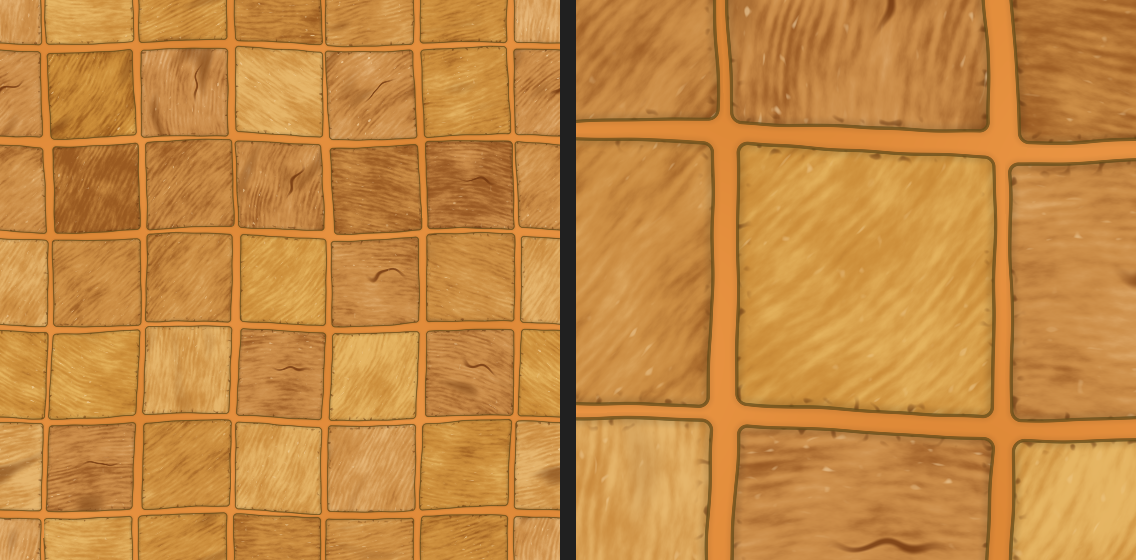
Left: the whole. Right: its middle third, enlarged.
Give the GLSL for this pattern, as a Shadertoy shader.

```glsl
vec2 hash2(vec2 p) {
    vec3 q = fract(p.xyx * vec3(0.1031, 0.1030, 0.0973));
    q += dot(q, q.yzx + 33.33);
    return fract((q.xx + q.yz) * q.zy);
}

float gradientDot(vec2 corner, vec2 offset) {
    float angle = 6.2832 * hash2(corner).x;
    return dot(vec2(cos(angle), sin(angle)), offset);
}

float gradientNoise(vec2 p) {
    vec2 i = floor(p), f = p - i;
    vec2 u = f * f * f * (f * (f * 6.0 - 15.0) + 10.0);
    vec2 x = vec2(1, 0);
    return mix(mix(gradientDot(i, f), gradientDot(i + x, f - x), u.x),
               mix(gradientDot(i + x.yx, f - x.yx), gradientDot(i + 1.0, f - 1.0), u.x), u.y);
}

float fbm(vec2 p) {
    float sum = 0.0, amplitude = 1.0;
    for (int i = 0; i < 4; i++) {
        sum += amplitude * gradientNoise(p);
        p = mat2(1.6, 1.2, -1.2, 1.6) * p + 7.3;
        amplitude *= 0.5;
    }
    return sum;
}

float roundedBox(vec2 p, vec2 halfSize, float radius) {
    vec2 e = abs(p) - halfSize + radius;
    return length(max(e, 0.0)) + min(max(e.x, e.y), 0.0) - radius;
}

vec3 woodColor(vec2 p, vec2 cell, float edge) {
    vec2 seed = 40.0 * hash2(cell + 3.7);
    vec2 tint = hash2(cell + 11.3);
    vec2 style = hash2(cell + 23.9);

    // Bent grain coordinates: x runs along the fibres
    float angle = mix(-0.6, 1.5, style.x);
    vec2 g = mat2(cos(angle), -sin(angle), sin(angle), cos(angle)) * p;
    g.y += 0.5 * (style.y - 0.5) * g.x * g.x + 0.03 * gradientNoise(p * 3.0 + seed);

    // Block tone, with one darker course
    float tone = 0.62 + 0.42 * (tint.x - 0.5) - 0.2 * step(abs(cell.y - 4.0), 0.5);
    tone += 0.26 * fbm(p * 2.2 + seed);
    tone += 0.22 * gradientNoise(g * vec2(1.5, 6.0) + seed.yx);

    // Fine fibres and saw marks
    float sawMask = smoothstep(-0.3, 0.4, gradientNoise(p * 2.5 + seed + 9.0));
    float saw = sin(150.0 * g.y + 5.0 * gradientNoise(g * vec2(2.0, 6.0) + seed));
    tone += 0.25 * gradientNoise(g * vec2(5.0, 32.0) + seed);
    tone += 0.12 * fbm(g * vec2(14.0, 34.0) + seed.yx);
    tone += mix(0.03, 0.10, tint.y) * sawMask * saw;

    vec3 color = mix(vec3(0.60, 0.35, 0.13), vec3(0.80, 0.555, 0.27), smoothstep(0.05, 0.58, tone));
    color = mix(color, vec3(0.90, 0.71, 0.45), smoothstep(0.5, 1.05, tone));
    color.b *= mix(0.82, 1.1, style.y);

    // Brown stains and an occasional crack along the grain
    float stain = smoothstep(0.18, 0.55, gradientNoise(g * vec2(1.6, 4.5) + seed + 17.0));
    color = mix(color, vec3(0.48, 0.26, 0.08), 0.6 * stain * smoothstep(0.35, 0.9, tint.y));
    float bend = g.y + 0.25 * (style.x - 0.5) + 0.12 * gradientNoise(g * 5.0 + seed);
    float crack = smoothstep(0.022, 0.004, abs(bend)) * smoothstep(0.24, 0.08, abs(g.x - 0.1));
    color = mix(color, vec3(0.42, 0.19, 0.04), 0.75 * crack * step(0.78, style.y));

    // Dark pits by the rim and pale glints on the fibres
    float pits = smoothstep(0.2, 0.5, gradientNoise(p * 26.0 + seed)) * smoothstep(-0.06, 0.0, edge);
    color = mix(color, vec3(0.40, 0.20, 0.05), 0.6 * pits);
    float glint = smoothstep(0.36, 0.6, gradientNoise(g * vec2(16.0, 34.0) + seed + 5.0));
    color = mix(color, vec3(0.97, 0.86, 0.68), 0.65 * glint * sawMask);
    return color * (1.0 - 0.12 * smoothstep(-0.04, 0.0, edge));
}

void mainImage(out vec4 fragColor, in vec2 fragCoord) {
    vec2 uv = fragCoord / iResolution.y;
    float pixel = 6.0 / iResolution.y;

    // Six blocks each way, in gently wandering courses
    vec2 p = 6.0 * uv;
    p += vec2(0.035 * cos(6.2832 * uv.y), 0.028 * sin(12.5664 * uv.x));
    vec2 nearest = floor(p + 0.5);
    vec2 cell = mod(nearest, 6.0);
    vec2 local = p - nearest;

    // Hand-cut block: shifted, skewed, with wavering sides
    vec2 shift = 0.036 * (hash2(cell + 31.1) - 0.5);
    vec2 skew = 0.06 * (hash2(cell + 47.5) - 0.5);
    vec2 halfSize = 0.464 + 0.016 * (hash2(cell + 59.2) - 0.5);
    vec2 block = local - shift + skew * local.yx;
    float edge = roundedBox(block, halfSize, 0.035);
    edge += 0.012 * gradientNoise(local * 4.0 + 30.0 * hash2(cell + 71.0));

    // Orange joints, shaded toward the blocks
    float sway = sin(6.2832 * (uv.x + 2.0 * uv.y)) * sin(6.2832 * (2.0 * uv.x - uv.y));
    vec3 color = vec3(0.89, 0.555, 0.235) + 0.025 * sway;
    color *= mix(0.93, 1.0, smoothstep(0.0, 0.03, edge));

    color = mix(color, woodColor(local, cell, edge), smoothstep(0.5, -0.5, edge / pixel));

    // Thin olive outline
    float outline = smoothstep(0.5, -0.5, (abs(edge) - 0.006) / pixel);
    color = mix(color, vec3(0.40, 0.30, 0.10), 0.75 * outline);
    fragColor = vec4(color, 1.0);
}
```
